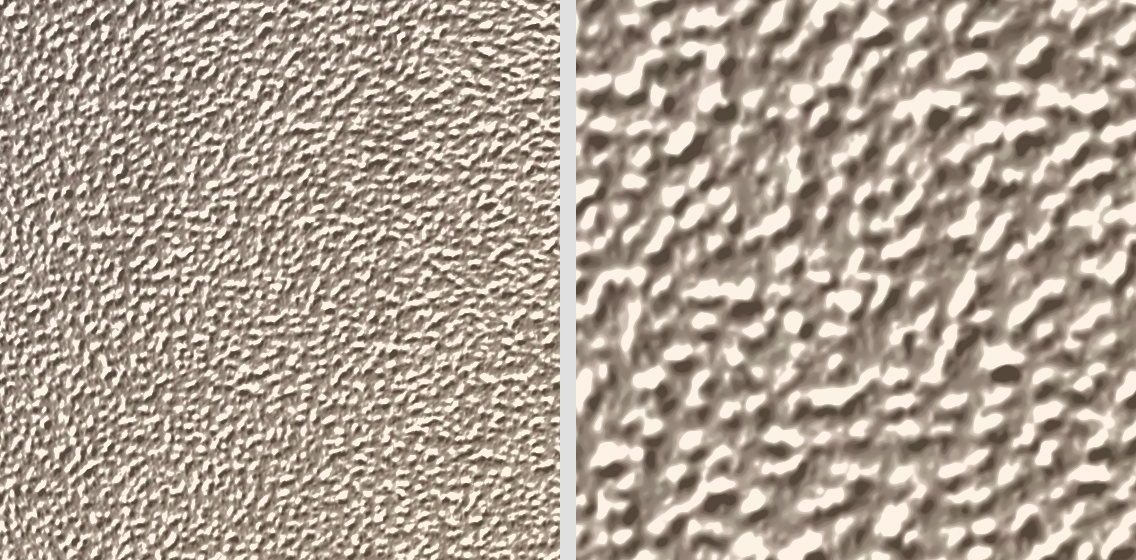
Left, the full canvas; right, a detail of the centre.
This texture is drawn by a Shadertoy shader. Its source:

```glsl
// Pebbled, glittering beige surface: small slanted cream grains with brown shadows.
// Jittered cells each scatter one lit lobe and one shadow lobe; their sum is
// mapped through a tone ramp, over slow changes of slant, light and tint.

const float GRAINS_ACROSS = 53.0;
const vec3 UMBER = vec3(0.33, 0.28, 0.23);
const vec3 BROWN = vec3(0.46, 0.40, 0.35);
const vec3 TAUPE = vec3(0.57, 0.51, 0.46);
const vec3 SAND  = vec3(0.68, 0.63, 0.57);
const vec3 BEIGE = vec3(0.82, 0.76, 0.71);
const vec3 CREAM = vec3(0.99, 0.95, 0.90);

vec4 hash4(vec2 cell, float seed) {
    vec4 h = fract((cell.xyxy + seed) * vec4(0.1031, 0.1030, 0.0973, 0.1099));
    h += dot(h, h.wzxy + 33.33);
    return fract((h.xxyz + h.yzzw) * h.zywx);
}

// Slow irregular waves, roughly -1 to 1
float waves(vec2 p) {
    return 0.4 * sin(p.x + 1.7 * sin(p.y * 0.8))
         + 0.35 * sin(p.y * 1.37 - p.x * 0.6 + 2.0)
         + 0.25 * sin(p.x * 2.3 + p.y * 1.9 + 4.0);
}

float lobe(vec2 offset, vec2 radius) {
    vec2 q = offset / radius;
    return exp(-dot(q, q));
}

// Sum of lit lobes minus their shadows, in a lattice of unit cells
float grainRelief(vec2 p, float slant, float stretch, float seed) {
    p += 0.09 * vec2(waves(p.yx * 3.1), waves(p * 3.7 + 5.0));
    vec2 base = floor(p);
    float relief = 0.0;
    for (int j = -2; j <= 2; j++) {
        for (int i = -2; i <= 2; i++) {
            vec2 cell = base + vec2(i, j);
            vec4 rnd = hash4(cell, seed);
            float angle = slant + (rnd.z - 0.5) * 1.0;
            float c = cos(angle), s = sin(angle);
            vec2 d = p - cell - mix(vec2(0.04), vec2(0.96), rnd.xy);
            d = vec2(c * d.x + s * d.y, c * d.y - s * d.x);
            vec2 radius = vec2(mix(0.32, 0.52, rnd.w) * stretch, 0.28);
            float strength = mix(0.55, 1.3, fract(rnd.w * 7.0 + rnd.z));
            float lit = lobe(d, radius);
            float shadow = lobe(d + vec2(0.06, 0.40), radius);
            relief += strength * (lit - 0.7 * shadow);
        }
    }
    return relief;
}

vec3 toneRamp(float t) {
    vec3 col = mix(UMBER, BROWN, smoothstep(-0.52, -0.25, t));
    col = mix(col, TAUPE, smoothstep(-0.25, -0.03, t));
    col = mix(col, SAND, smoothstep(-0.03, 0.17, t));
    col = mix(col, BEIGE, smoothstep(0.17, 0.35, t));
    return mix(col, CREAM, smoothstep(0.35, 0.50, t));
}

// Soft vertical crease that fades toward the bottom
float crease(vec2 uv, float x, float width) {
    float d = (uv.x - x - 0.012 * sin(uv.y * 9.0)) / width;
    return exp(-d * d) * smoothstep(0.1, 0.8, uv.y);
}

void mainImage(out vec4 fragColor, in vec2 fragCoord) {
    vec2 uv = fragCoord / iResolution.y;

    // Grains stand steeper at the left and lie flatter at the right
    float slant = 1.05 - 0.75 * uv.x - 0.12 * uv.y + 0.22 * waves(uv * 14.0);
    float stretch = 0.95 + 0.3 * uv.x * uv.y + 0.1 * waves(uv * 21.0 + 3.0);

    // Coarse grains with finer grit on top
    float relief = grainRelief(uv * GRAINS_ACROSS, slant, stretch, 17.0);
    float grit = grainRelief(uv * GRAINS_ACROSS * 1.9, slant + 0.5, 1.0, 71.0);
    float tone = relief + 0.30 * grit;

    // Broad light: dim upper left, brighter and flatter lower right
    float glow = uv.x - uv.y;
    tone = tone * (1.0 - 0.08 * glow) + 0.06 * glow;
    tone += 0.035 * waves(uv * 18.0 + 7.0);
    tone -= 0.10 * crease(uv, 0.69, 0.03) + 0.07 * crease(uv, 0.25, 0.04);

    // Cooler tint at the upper left, faint rosy mottling elsewhere
    vec3 col = toneRamp(tone);
    float mottling = 0.012 * waves(uv * 95.0);
    col += vec3(0.7, -0.5, 0.2) * mottling;
    col += vec3(-0.006, 0.0, 0.014) * (uv.y - uv.x);
    fragColor = vec4(clamp(col, 0.0, 1.0), 1.0);
}
```
